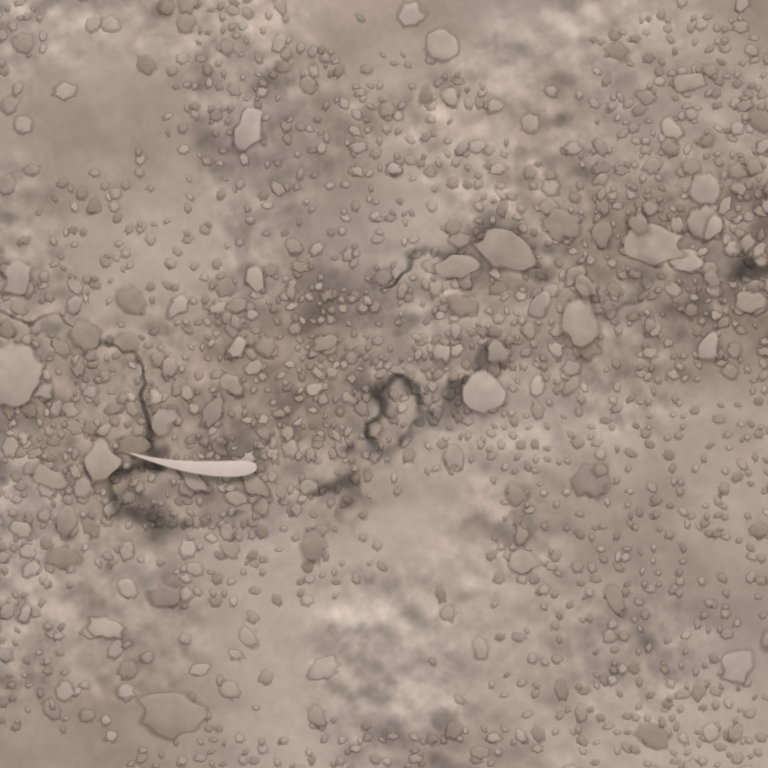
Give the GLSL for this texture, as a Shadertoy shader.

```glsl
// Dry, dusty ground crossed by a rising band of broken stones and dark cracks.
// Layered value noise makes the soil; jittered cells scatter faceted stones,
// each lit from above with a soft contact shadow, from fine grit to rubble.

vec2 hash2(vec2 p) {
    vec3 q = fract(p.xyx * vec3(0.1031, 0.1030, 0.0973));
    q += dot(q, q.yzx + 33.33);
    return fract((q.xx + q.yz) * q.zy);
}

float noise(vec2 p) {
    vec2 i = floor(p), f = fract(p);
    f = f * f * (3.0 - 2.0 * f);
    float low = mix(hash2(i).x, hash2(i + vec2(1, 0)).x, f.x);
    float high = mix(hash2(i + vec2(0, 1)).x, hash2(i + vec2(1, 1)).x, f.x);
    return mix(low, high, f.y);
}

float fbm(vec2 p) {
    float sum = 0.0, amp = 0.5;
    for (int i = 0; i < 4; i++) {
        sum += amp * noise(p);
        p = mat2(1.6, 1.2, -1.2, 1.6) * p + 17.0;
        amp *= 0.5;
    }
    return sum / 0.9375;
}

// 1 inside the rubble band, 0 on the open dust
float rubble(vec2 p) {
    float middle = 0.43 + 0.08 * p.x + 0.17 * p.x * p.x;
    float away = abs(p.y - middle + 0.22 * (noise(p * 5.0 + 3.0) - 0.5));
    return smoothstep(0.25, 0.05, away);
}

// Scatters stones over col, one candidate per cell of a grid n cells high
vec3 addStones(vec3 col, vec2 p, float n, float openShare, float bandShare, float seed) {
    float soft = 0.003 * n;
    for (int j = -1; j <= 1; j++)
    for (int i = -1; i <= 1; i++) {
        vec2 id = floor(p * n) + vec2(i, j);
        vec2 r = hash2(id + seed), s = hash2(id + seed + 57.0);
        vec2 centre = (id + 0.5 + 0.8 * (r - 0.5)) / n;
        float patchy = smoothstep(0.3, 0.65, noise(centre * 7.0 + seed));
        if (s.x > mix(openShare * patchy, bandShare, rubble(centre))) continue;

        // Rounded hexagon, turned, flattened and roughened
        vec2 offset = (p - centre) * n;
        float angle = 6.2832 * s.y;
        vec2 d = mat2(cos(angle), sin(angle), -sin(angle), cos(angle)) * offset;
        d.y *= 1.0 + 0.7 * r.x;
        d += 0.2 * (vec2(noise(d * 4.0 + id), noise(d * 4.0 - id)) - 0.5);
        float facet = max(abs(d.x), max(abs(dot(d, vec2(0.5, 0.87))), abs(dot(d, vec2(0.5, -0.87)))));
        float dist = mix(length(d), facet, 0.65) - mix(0.17, 0.47, r.y * sqrt(r.y));

        float light = dot(offset, vec2(0.25, 0.95)) / (length(offset) + 0.1);
        float shadow = smoothstep(0.10 + soft, -0.03, dist) * (0.6 - 0.4 * light);
        col *= 1.0 - shadow * vec3(0.34, 0.37, 0.38);
        vec3 stone = mix(vec3(0.58, 0.52, 0.475), vec3(0.72, 0.66, 0.615), hash2(id + seed + 9.0).x);
        stone += vec3(0.0, 0.004, 0.018) * (s.y - 0.4);
        stone *= 1.0 + 0.10 * light * smoothstep(-0.25, 0.0, dist);
        stone *= 0.95 + 0.10 * noise(p * 60.0 + seed);
        col = mix(col, stone, 0.9 * smoothstep(soft, -soft, dist));
    }
    return col;
}

// Thin broken dark lines that run roughly along the band
float cracks(vec2 p) {
    vec2 q = mat2(0.94, -0.34, 0.34, 0.94) * p * vec2(5.0, 9.0);
    q += 1.6 * vec2(fbm(p * 9.0), fbm(p * 9.0 + 40.0));
    float line = smoothstep(0.055, 0.005, abs(noise(q) - 0.5));
    return line * smoothstep(0.42, 0.62, noise(p * 11.0 + 8.0)) * rubble(p);
}

// Pale tapered shard, thin at the left and blunt at the right
vec3 addShard(vec3 col, vec2 p) {
    float t = (p.x - 0.17) / 0.165;
    float u = clamp(t, 0.0, 1.0);
    float width = 0.014 * u * sqrt(1.0 - pow(u, 6.0)) + 0.001;
    float height = p.y - (0.41 - 0.055 * u + 0.037 * u * u);
    float inside = smoothstep(-0.02, 0.02, t) * smoothstep(1.02, 0.98, t);
    col *= 1.0 - 0.3 * inside * smoothstep(width + 0.008, width - 0.002, abs(height + 0.005));
    vec3 pale = vec3(0.80, 0.735, 0.70) * (1.0 + 5.0 * clamp(height, -0.015, 0.01));
    return mix(col, pale, inside * smoothstep(0.002, -0.002, abs(height) - width));
}

void mainImage(out vec4 fragColor, in vec2 fragCoord) {
    vec2 p = fragCoord / iResolution.y;
    float band = rubble(p);

    // Dusty soil with broad tone shifts, darker between the stones
    float tone = fbm(p * 5.0 + 11.0);
    vec3 col = mix(vec3(0.59, 0.53, 0.49), vec3(0.70, 0.64, 0.595), smoothstep(0.22, 0.66, tone));
    col += vec3(0.012, 0.0, -0.016) * (noise(p * 6.0 + 70.0) - 0.5);
    col = mix(col, vec3(0.54, 0.475, 0.43), band * (0.25 + 0.5 * noise(p * 14.0)));

    // Crumbly relief, fading out on smooth dust
    float crumbly = max(band, smoothstep(0.35, 0.65, noise(p * 6.0 + 29.0)));
    float relief = fbm(p * 26.0) - fbm(p * 26.0 + vec2(0.12, 0.38));
    col *= 1.0 + relief * mix(0.12, 0.55, crumbly);
    col *= 1.0 - 0.18 * crumbly * smoothstep(0.58, 0.78, fbm(p * 19.0 + 5.0));

    // Grit, pebbles, stones, then the largest rubble
    col = addStones(col, p, 68.0, 0.45, 0.65, 101.0);
    col = addStones(col, p, 38.0, 0.32, 0.60, 211.0);
    col *= 1.0 - 0.45 * cracks(p);
    col = addStones(col, p, 21.0, 0.15, 0.50, 307.0);
    col = addStones(col, p, 11.5, 0.02, 0.42, 401.0);
    col *= 1.0 - 0.25 * cracks(p + 0.37) * band;

    col = addShard(col, p);
    col *= 0.985 + 0.03 * noise(p * 150.0);
    fragColor = vec4(col, 1.0);
}
```
